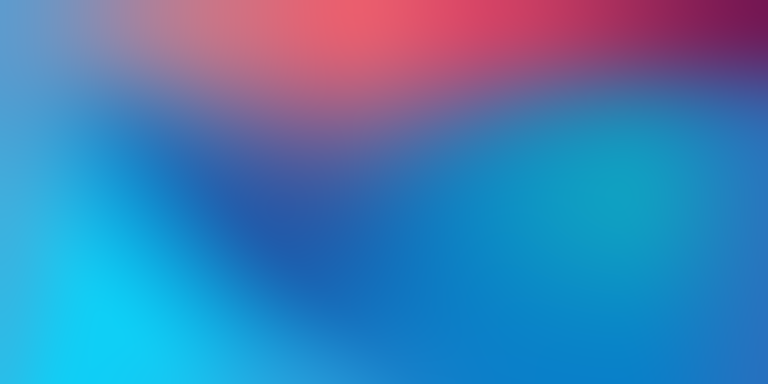
This background is drawn by a WebGL 1 fragment shader. Its source:

```glsl
precision highp float;
// Soft blurred colour gradient: a cool field of azure, deep blue, teal and cyan
// under a warm band that hangs from the top edge with a sagging lower border.
// Each part is a Gaussian glow or a smooth ramp mixed over the previous ones.

uniform vec2 u_resolution;

const vec3 AZURE   = vec3(0.03, 0.49, 0.79);
const vec3 DEEP    = vec3(0.12, 0.34, 0.66);
const vec3 TEAL    = vec3(0.06, 0.63, 0.76);
const vec3 SLATE   = vec3(0.24, 0.40, 0.72);
const vec3 CYAN    = vec3(0.05, 0.82, 0.97);
const vec3 HAZE    = vec3(0.25, 0.60, 0.85);
const vec3 SKY     = vec3(0.36, 0.61, 0.81);
const vec3 DUSTY   = vec3(0.78, 0.47, 0.54);
const vec3 CORAL   = vec3(0.92, 0.37, 0.43);
const vec3 CRIMSON = vec3(0.85, 0.27, 0.40);
const vec3 PLUM    = vec3(0.44, 0.08, 0.32);

float bell(float t) {
  return exp(-t * t);
}

// Elliptical glow: 1 at the centre, fading smoothly outwards.
float glow(vec2 p, vec2 center, vec2 radii) {
  vec2 d = (p - center) / radii;
  return exp(-dot(d, d));
}

// Blue and cyan field filling the canvas.
vec3 coolField(vec2 p) {
  vec3 color = mix(AZURE, DEEP, glow(p, vec2(0.74, 0.50), vec2(0.35, 0.42)));
  color = mix(color, TEAL, glow(p, vec2(1.64, 0.50), vec2(0.42, 0.32)));
  color = mix(color, SLATE, 0.65 * smoothstep(1.6, 2.1, p.x));

  // Diagonal cyan corner, then the pale haze along the bottom.
  color = mix(color, CYAN, 1.0 - smoothstep(0.42, 1.12, p.x + p.y));
  color = mix(color, HAZE, 0.5 * glow(p, vec2(0.78, -0.05), vec2(0.35, 0.18)));

  // Pale left rim, wider and stronger towards the top.
  float rim = bell(p.x / (0.12 + 0.2 * p.y)) * (0.35 + 0.6 * p.y);
  return mix(color, SKY, rim);
}

// Colours of the warm band from left to right.
vec3 warmRamp(float x) {
  vec3 color = mix(SKY, DUSTY, smoothstep(-0.05, 0.6, x));
  color = mix(color, CORAL, smoothstep(0.45, 0.95, x));
  color = mix(color, CRIMSON, smoothstep(0.9, 1.3, x));
  return mix(color, PLUM, smoothstep(1.15, 2.1, x));
}

// Strength of the warm band, deepest left of the middle.
float warmAmount(vec2 p) {
  float depth = 0.24 + 0.14 * bell((p.x - 0.85) / 0.45);
  return exp(-pow(max(1.0 - p.y, 0.0) / depth, 2.5));
}

void main() {
  // Canvas units: x from 0 to 2, y from 0 to 1.
  vec2 p = gl_FragCoord.xy / u_resolution * vec2(2.0, 1.0);
  vec3 color = mix(coolField(p), warmRamp(p.x), warmAmount(p));
  gl_FragColor = vec4(color, 1.0);
}
```
